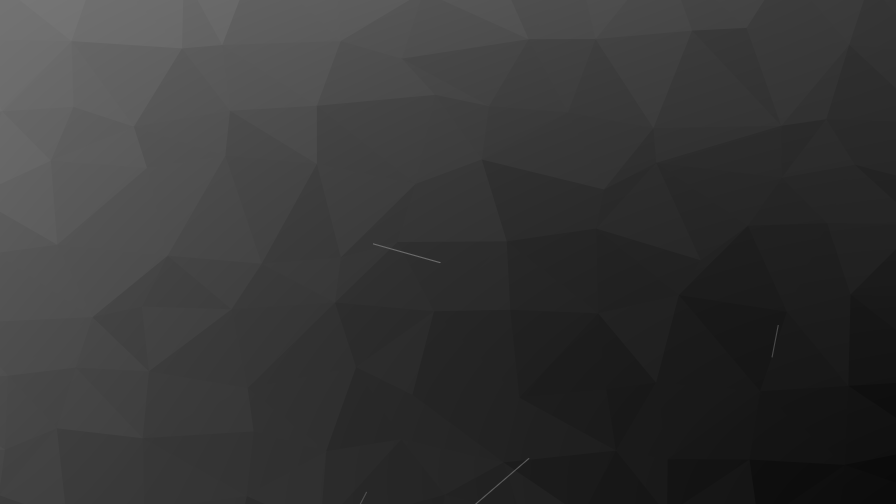
Write a Shadertoy shader that draws this background.

```glsl
// Low-poly sheet of charcoal triangles, pale at the upper left, with a few bright hairlines.

const vec2  CELL         = vec2(0.172, 0.134); // mesh cell, in canvas heights
const vec2  MESH_SHIFT   = vec2(0.03, 0.02);
const float JITTER       = 0.62;   // vertex scatter, as a share of a cell
const float FACET_TONE   = 0.024;  // random tone range between facets
const float FLATNESS     = 0.55;   // 0 = smooth gradient, 1 = flat facets
const float TOP_LEFT     = 0.46;
const float TOP_RIGHT    = 0.21;
const float BOTTOM_LEFT  = 0.25;
const float BOTTOM_RIGHT = 0.03;
const float CENTRE_DIP   = 0.055;
const float HAIR_WIDTH   = 0.0022;
const float HAIR_TONE    = 0.42;

vec2 hash22(vec2 p) {
    vec3 q = fract(p.xyx * vec3(0.1031, 0.1030, 0.0973));
    q += dot(q, q.yzx + 33.33);
    return fract((q.xx + q.yz) * q.zy);
}

// Broad light falloff over the canvas
float baseShade(vec2 p) {
    vec2 uv = p * vec2(iResolution.y / iResolution.x, 1.0);
    float top = mix(TOP_LEFT, TOP_RIGHT, uv.x);
    float bottom = mix(BOTTOM_LEFT, BOTTOM_RIGHT, uv.x);
    vec2 bow = 4.0 * uv * (1.0 - uv);
    return mix(bottom, top, uv.y) - CENTRE_DIP * max(bow.x, 0.0) * max(bow.y, 0.0);
}

vec2 meshVertex(vec2 id) {
    return (id + JITTER * (hash22(id + 17.0) - 0.5)) * CELL - MESH_SHIFT;
}

// Signed distance to the line a-b, positive on its left
float leftOf(vec2 p, vec2 a, vec2 b) {
    vec2 e = normalize(b - a);
    return dot(p - a, vec2(-e.y, e.x));
}

// Adds one counter-clockwise triangle: x = weighted tone, y = coverage
void addFacet(inout vec2 sum, vec2 p, vec2 a, vec2 b, vec2 c, float pixel) {
    float inside = min(leftOf(p, a, b), min(leftOf(p, b, c), leftOf(p, c, a)));
    float cover = clamp(0.5 + inside / pixel, 0.0, 1.0);
    vec2 centre = (a + b + c) / 3.0;
    float tone = mix(baseShade(p), baseShade(centre), FLATNESS);
    tone += FACET_TONE * (hash22(floor(centre * 900.0)).x - 0.5);
    sum += cover * vec2(tone, 1.0);
}

float facetMesh(vec2 p, float pixel) {
    vec2 home = floor((p + MESH_SHIFT) / CELL);
    vec2 sum = vec2(0.0);
    for (int j = -1; j <= 1; j++)
    for (int i = -1; i <= 1; i++) {
        vec2 id = home + vec2(i, j);
        vec2 a = meshVertex(id);
        vec2 b = meshVertex(id + vec2(1, 0));
        vec2 c = meshVertex(id + vec2(1, 1));
        vec2 d = meshVertex(id + vec2(0, 1));
        // Split each quad along its shorter diagonal
        if (distance(a, c) < distance(b, d)) {
            addFacet(sum, p, a, b, c, pixel);
            addFacet(sum, p, a, c, d, pixel);
        } else {
            addFacet(sum, p, a, b, d, pixel);
            addFacet(sum, p, b, c, d, pixel);
        }
    }
    return sum.y > 0.001 ? sum.x / sum.y : baseShade(p);
}

float hairline(vec2 p, vec2 a, vec2 b, float pixel) {
    vec2 e = b - a;
    float t = clamp(dot(p - a, e) / dot(e, e), 0.0, 1.0);
    float d = distance(p, a + t * e);
    return clamp(0.5 + (0.5 * HAIR_WIDTH - d) / pixel, 0.0, 1.0);
}

void mainImage(out vec4 fragColor, in vec2 fragCoord) {
    float pixel = 1.0 / iResolution.y;
    vec2 p = fragCoord * pixel;
    float shade = facetMesh(p, pixel);

    // Bright gaps between facets
    float gaps = hairline(p, vec2(0.741, 0.516), vec2(0.873, 0.479), pixel);
    gaps = max(gaps, 0.6 * hairline(p, vec2(1.544, 0.354), vec2(1.532, 0.292), pixel));
    gaps = max(gaps, 0.8 * hairline(p, vec2(1.049, 0.090), vec2(0.944, 0.0), pixel));
    gaps = max(gaps, 0.6 * hairline(p, vec2(0.727, 0.023), vec2(0.715, 0.0), pixel));
    shade = mix(shade, HAIR_TONE, gaps);

    fragColor = vec4(vec3(clamp(shade, 0.0, 1.0)), 1.0);
}
```
